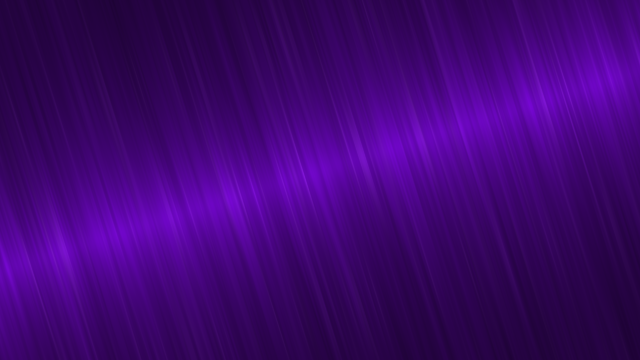
This background is drawn by a WebGL 1 fragment shader. Its source:

```glsl
precision highp float;
// Brushed violet metal: a soft diagonal band of light on a dark sheet.
// The light falls off exponentially from the band, and stretched value
// noise in rotated coordinates draws the fine grain that crosses it.

uniform vec2 u_resolution;

// Colours
const vec3 SHADOW = vec3(0.118, 0.010, 0.212);
const vec3 LIGHT = vec3(0.395, 0.022, 0.710);
const vec3 SCRATCH = vec3(0.130, 0.085, 0.150);

// Band of light, in canvas heights from the centre
const float BAND_ANGLE = 0.303;
const float BAND_LIFT = 0.025;
const float BAND_FALLOFF = 0.24;
const float BAND_ROUNDING = 0.018;

// Grain
const int GRAIN_LAYERS = 5;
const float GRAIN_FREQUENCY = 15.0;
const float GRAIN_STEP = 1.95;
const float GRAIN_LENGTH = 1.3;
const float GRAIN_CONTRAST = 0.62;
const float SCRATCH_FREQUENCY = 130.0;
const float SCRATCH_SHARPNESS = 5.0;

float hash(vec2 p) {
  return fract(sin(dot(p, vec2(127.1, 311.7))) * 43758.5453);
}

float valueNoise(vec2 p) {
  vec2 cell = floor(p);
  vec2 f = fract(p);
  f = f * f * (3.0 - 2.0 * f);
  float low = mix(hash(cell), hash(cell + vec2(1.0, 0.0)), f.x);
  float high = mix(hash(cell + vec2(0.0, 1.0)), hash(cell + vec2(1.0, 1.0)), f.x);
  return mix(low, high, f.y);
}

// Signed grain around zero; x runs along the band, y along the streaks.
float brushedGrain(vec2 q) {
  float sum = 0.0;
  float frequency = GRAIN_FREQUENCY;
  float lengthScale = GRAIN_LENGTH;
  for (int i = 0; i < GRAIN_LAYERS; i++) {
    vec2 offset = vec2(17.3, 41.7) * float(i + 1);
    sum += valueNoise(q * vec2(frequency, lengthScale) + offset) - 0.5;
    frequency *= GRAIN_STEP;
    lengthScale *= 1.3;
  }
  return sum / float(GRAIN_LAYERS);
}

void main() {
  // Rotate so that x follows the band and y crosses it
  vec2 p = (gl_FragCoord.xy - 0.5 * u_resolution) / u_resolution.y;
  p.y -= BAND_LIFT;
  float c = cos(BAND_ANGLE);
  float s = sin(BAND_ANGLE);
  vec2 q = vec2(c * p.x + s * p.y, c * p.y - s * p.x);

  // Light with a rounded crest
  float across = sqrt(q.y * q.y + BAND_ROUNDING * BAND_ROUNDING);
  float glow = exp((BAND_ROUNDING - across) / BAND_FALLOFF);
  vec3 color = mix(SHADOW, LIGHT, glow);

  // Streaks darken and lighten the sheet
  color *= 1.0 + GRAIN_CONTRAST * brushedGrain(q);

  // Sparse pale scratches, strongest in the light
  float scratch = valueNoise(q * vec2(SCRATCH_FREQUENCY, 2.6) + 83.0);
  color += SCRATCH * pow(scratch, SCRATCH_SHARPNESS) * (0.15 + 0.6 * glow);

  gl_FragColor = vec4(clamp(color, 0.0, 1.0), 1.0);
}
```
